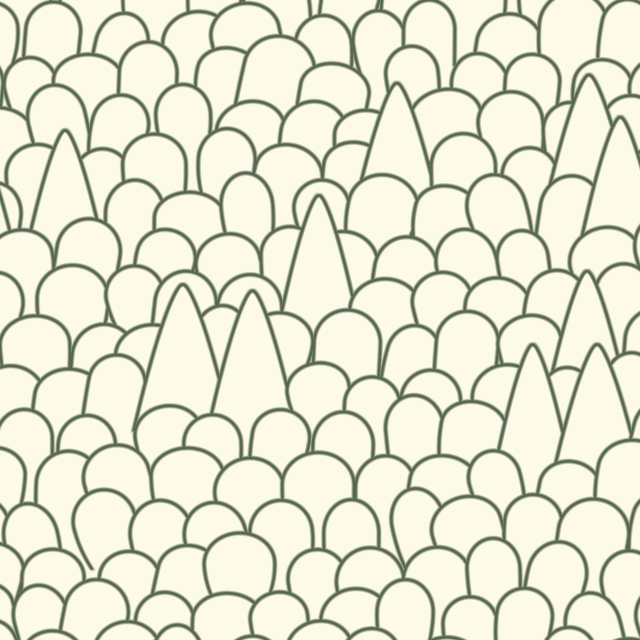
A Shadertoy shader for this pattern:

```glsl
// Line-drawn forest: overlapping round treetops with a few tall pointed firs.

#define CELL vec2(0.098, 0.070)   // spacing of trees along and between rows
#define JITTER vec2(0.036, 0.036) // random shift of each tree
#define LINE_CORE 0.0005          // half width of the solid pen line
#define LINE_EDGE 0.0055          // half width where the line has faded out
#define MAX_TILT 0.30             // largest lean of a round tree
#define FIR_SHARE 0.20            // portion of firs inside their band
#define FIR_BAND vec2(0.30, 0.74) // heights where firs grow
#define PAPER vec3(0.992, 0.982, 0.912)
#define INK vec3(0.335, 0.395, 0.305)

// Four random values per cell, without sine
vec4 hash42(vec2 p) {
    vec4 q = fract(p.xyxy * vec4(0.1031, 0.1030, 0.0973, 0.1099));
    q += dot(q, q.wzxy + 33.33);
    return fract((q.xxyz + q.yzzw) * q.zywx);
}

// Round crown: half ellipse on top, sides drawn in below
float crownDistance(vec2 p, vec2 radius, float taper) {
    float drop = min(max(-p.y, 0.0) / radius.y, 1.7);
    radius.x *= 1.0 - taper * drop * drop;
    vec2 q = vec2(abs(p.x) + 1e-5, max(p.y, 0.0));
    float k0 = length(q / radius);
    float k1 = length(q / (radius * radius));
    return k0 * (k0 - 1.0) / k1;
}

// Fir: blunt tip at the origin, flanks that steepen downwards
float firDistance(vec2 p, float steepness) {
    float tip = 0.000025;
    float s = p.x * p.x + tip;
    float depth = steepness * (pow(s, 0.715) - pow(tip, 0.715));
    float slope = steepness * 1.43 * p.x * pow(s, -0.285);
    return (p.y + depth) / sqrt(1.0 + slope * slope);
}

// Paints one tree over the ink already laid down
float paintTree(float ink, vec2 uv, vec2 cell, float pixel) {
    vec4 place = hash42(cell + 71.0);
    vec4 form = hash42(cell + 193.0);
    float rowShift = 0.5 * mod(cell.y, 2.0);
    vec2 center = (cell + vec2(0.5 + rowShift, 0.5)) * CELL
                + (place.xy - 0.5) * JITTER;
    vec2 p = uv - center;

    float d, reach;
    bool inBand = center.y > FIR_BAND.x && center.y < FIR_BAND.y;
    if (inBand && place.z < FIR_SHARE) {
        d = firDistance(p - vec2(0.0, mix(0.13, 0.17, form.x)), mix(9.0, 11.5, form.y));
        reach = 0.075;
    } else {
        float tilt = (form.z - 0.5) * 2.0 * MAX_TILT;
        float c = cos(tilt), s = sin(tilt);
        vec2 radius = vec2(mix(0.040, 0.057, form.x), mix(0.040, 0.054, form.y));
        p = vec2(c * p.x - s * p.y, s * p.x + c * p.y);
        d = crownDistance(p, radius, 0.16 * form.w);
        reach = mix(0.060, 0.090, place.w);
    }

    // Paper fill hides what lies behind, then the outline goes on top
    float edge = max(0.0015, pixel);
    float fill = smoothstep(edge, -edge, d)
               * smoothstep(-reach - 0.012, -reach, p.y);
    float line = 1.0 - smoothstep(LINE_CORE, max(LINE_EDGE, 1.5 * pixel), abs(d));
    line *= smoothstep(-reach, -reach + 0.006, p.y);
    return max(ink * (1.0 - fill), line);
}

void mainImage(out vec4 fragColor, in vec2 fragCoord) {
    float pixel = 1.0 / iResolution.y;
    vec2 uv = fragCoord * pixel;
    vec2 home = floor(uv / CELL);

    // Rows run from back (high) to front (low)
    float ink = 0.0;
    for (int row = 2; row >= -3; row--) {
        for (int column = -3; column <= 2; column++) {
            ink = paintTree(ink, uv, home + vec2(column, row), pixel);
        }
    }
    fragColor = vec4(mix(PAPER, INK, ink), 1.0);
}
```
